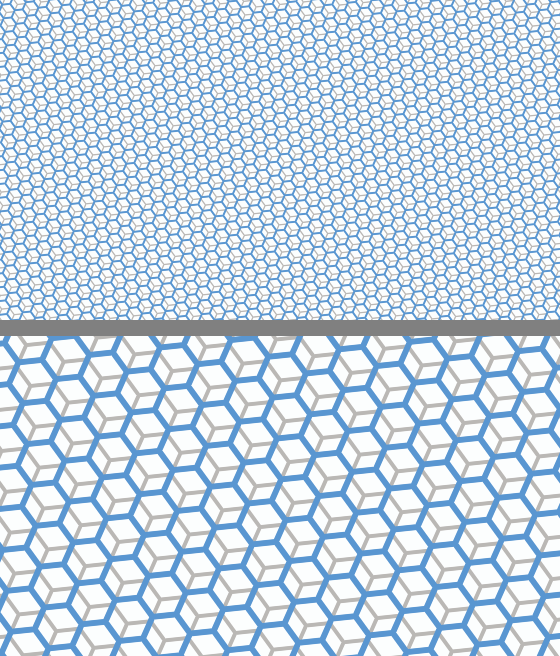
Top: the whole. Bottom: its middle third, enlarged.
Write a Shadertoy shader that draws this pattern.

```glsl
// Distance to the nearest wall of a flat-topped honeycomb with unit pitch
float honeycombWall(vec2 p) {
    vec2 period = vec2(sqrt(3.0), 1.0);
    vec2 a = mod(p, period) - 0.5 * period;
    vec2 b = mod(p + 0.5 * period, period) - 0.5 * period;
    vec2 cell = abs(dot(a, a) < dot(b, b) ? a : b);
    return 0.5 - max(cell.y, dot(cell, vec2(0.5 * sqrt(3.0), 0.5)));
}

// Antialiased coverage of the walls
float wallMask(vec2 p, float halfWidth, float pixel) {
    return 1.0 - smoothstep(halfWidth - 0.6 * pixel, halfWidth + 0.6 * pixel, honeycombWall(p));
}

void mainImage(out vec4 fragColor, in vec2 fragCoord) {
    float pitch = 0.0428;
    float pixel = 1.0 / (iResolution.y * pitch);
    float tilt = radians(6.0);

    // Tilted lattice coordinates, one unit per cell
    vec2 uv = fragCoord / iResolution.y - vec2(0.778, 0.507);
    vec2 p = mat2(cos(tilt), -sin(tilt), sin(tilt), cos(tilt)) * uv / pitch;
    p += vec2(0.5 * sqrt(3.0), 0.5);

    // Grey mesh behind, slid along the rising walls
    vec2 slide = 0.46 * vec2(0.5, 0.5 * sqrt(3.0));
    vec3 color = vec3(0.99, 0.995, 0.995);
    color = mix(color, vec3(0.73, 0.72, 0.71), wallMask(p - slide, 0.048, pixel));

    // Blue mesh in front
    color = mix(color, vec3(0.35, 0.59, 0.82), wallMask(p, 0.072, pixel));

    fragColor = vec4(color, 1.0);
}
```
